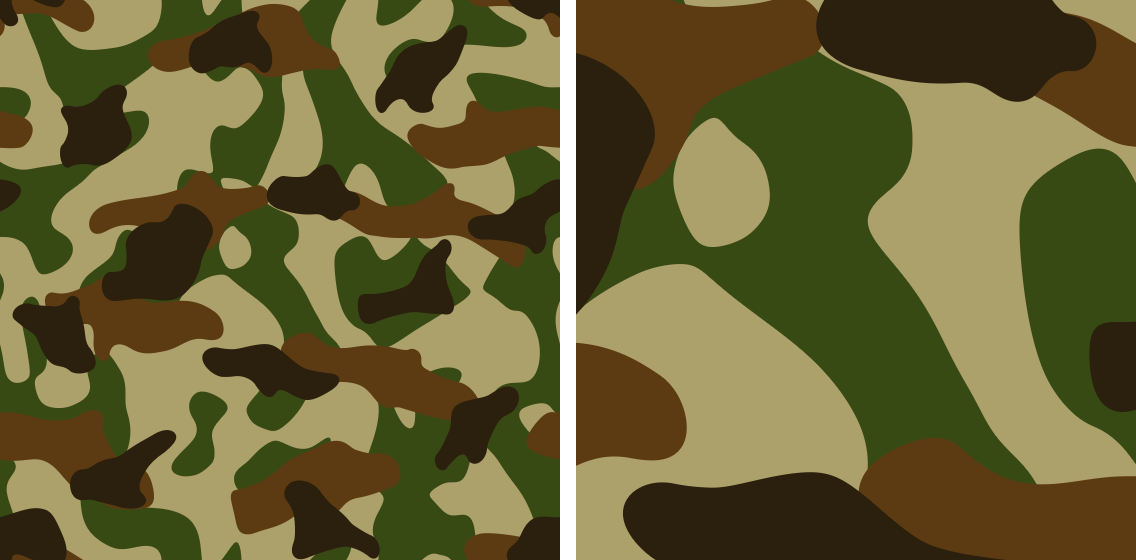
Left: the whole. Right: its middle third, enlarged.
Reproduce this pattern procedurally as a Shadertoy shader.

```glsl
// Seamless woodland camouflage in four flat colours.
// Sand ground, green from thresholded wrapping noise, then long brown patches
// and compact dark patches built from tapered limbs on a wrapped lattice.

const vec3 SAND  = vec3(0.68, 0.63, 0.42);
const vec3 GREEN = vec3(0.22, 0.29, 0.08);
const vec3 BROWN = vec3(0.36, 0.23, 0.07);
const vec3 DARK  = vec3(0.17, 0.12, 0.05);

vec2 hash2(vec2 p) {
    vec3 h = fract(p.xyx * vec3(0.1031, 0.1030, 0.0973));
    h += dot(h, h.yzx + 33.33);
    return fract((h.xx + h.yz) * h.zy);
}

// Slope of a random unit gradient at one lattice corner.
float corner(vec2 cell, vec2 offset, vec2 cells, float seed) {
    float angle = 6.2832 * hash2(mod(cell, cells) + seed).x;
    return dot(vec2(cos(angle), sin(angle)), offset);
}

// Gradient noise that repeats once per unit square.
float noise(vec2 p, vec2 cells, float seed) {
    p *= cells;
    vec2 i = floor(p), f = fract(p), e = vec2(1.0, 0.0);
    vec2 u = f * f * f * (f * (f * 6.0 - 15.0) + 10.0);
    float low  = mix(corner(i, f, cells, seed),
                     corner(i + e, f - e, cells, seed), u.x);
    float high = mix(corner(i + e.yx, f - e.yx, cells, seed),
                     corner(i + 1.0, f - 1.0, cells, seed), u.x);
    return mix(low, high, u.y);
}

vec2 warp(vec2 p, vec2 cells, float amount, float seed) {
    return p + amount * vec2(noise(p, cells, seed), noise(p, cells, seed + 19.0));
}

float smoothMin(float a, float b, float k) {
    float h = max(k - abs(a - b), 0.0) / k;
    return min(a, b) - h * h * k * 0.25;
}

// Distance to a limb from a to b whose radius runs from ra to rb.
float limb(vec2 p, vec2 a, vec2 b, float ra, float rb) {
    vec2 pa = p - a, ba = b - a;
    float h = clamp(dot(pa, ba) / dot(ba, ba), 0.0, 1.0);
    return length(pa - ba * h) - mix(ra, rb, smoothstep(0.0, 1.0, h));
}

// A bent body of two limbs with a side spur at the joint.
float patchShape(vec2 p, float halfLength, float radius, float tilt, vec2 seed) {
    vec2 turn = hash2(seed), ends = hash2(seed + 5.0), mid = hash2(seed + 11.0);
    float angle = tilt * (2.0 * turn.x - 1.0);
    float c = cos(angle), s = sin(angle);
    p = mat2(c, -s, s, c) * p;

    vec2 joint = vec2(halfLength * 0.7 * (mid.x - 0.5), radius * (2.4 * turn.y - 1.2));
    float side = mid.y < 0.5 ? -1.0 : 1.0;
    vec2 spur = joint + radius * vec2(2.0 * ends.x - 1.0, side * mix(0.8, 2.0, ends.y));
    vec2 endRadius = radius * mix(vec2(0.4), vec2(1.1), ends);
    float jointRadius = radius * mix(0.8, 1.15, mid.y);

    float d = limb(p, joint, vec2(-halfLength, 0.0), jointRadius, endRadius.x);
    d = smoothMin(d, limb(p, joint, vec2(halfLength, 0.0), jointRadius, endRadius.y), 0.025);
    return smoothMin(d, limb(p, joint, spur, jointRadius, radius * 0.5), 0.025);
}

// Union of patches on a jittered lattice that wraps around the unit square.
float patches(vec2 p, int count, float stride, float halfLength, float radius,
              float tilt, float seed) {
    float d = 1.0;
    for (int i = 0; i < count; i++) {
        float k = float(i);
        vec2 id = vec2(k * 3.0 + seed, seed + 7.0);
        vec2 centre = k * vec2(1.0, stride) / float(count);
        vec2 q = p - centre - 0.07 * (hash2(id + 23.0) - 0.5);
        d = min(d, patchShape(q - round(q), halfLength, radius, tilt, id));
    }
    return d;
}

// Winding green fingers, taller than wide; negative inside.
float greenField(vec2 p) {
    vec2 q = warp(p, vec2(5.0), 0.09, 41.0);
    return 0.01 - noise(q, vec2(9.0, 7.0), 3.0) - 0.2 * noise(q, vec2(13.0, 11.0), 67.0);
}

// Antialiased inside of a signed field, one pixel wide in any direction.
float coverage(float d) {
    float slope = length(vec2(dFdx(d), dFdy(d)));
    return clamp(0.5 - d / max(slope, 1e-6), 0.0, 1.0);
}

void mainImage(out vec4 fragColor, in vec2 fragCoord) {
    vec2 p = fragCoord / iResolution.xy;

    float green = greenField(p);
    float brown = patches(warp(p, vec2(7.0), 0.06, 83.0), 9, 2.0, 0.14, 0.039, 0.35, 13.0);
    float dark  = patches(warp(p, vec2(7.0), 0.055, 29.0), 13, 5.0, 0.074, 0.032, 0.8, 57.0);

    vec3 colour = mix(SAND, GREEN, coverage(green));
    colour = mix(colour, BROWN, coverage(brown));
    colour = mix(colour, DARK, coverage(dark));
    fragColor = vec4(colour, 1.0);
}
```
